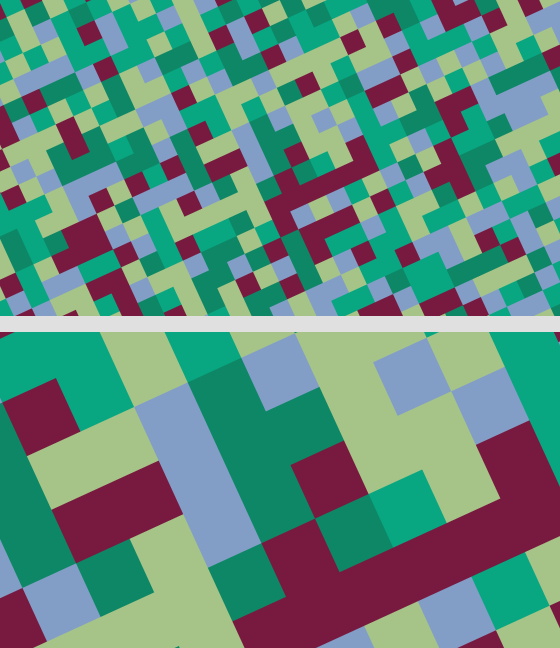
Top, the full canvas; bottom, a detail of the centre.
Write a Shadertoy shader that draws this background.

```glsl
// A tilted mosaic of flat square cells in five colours.
// Each cell of a rotated grid draws its colour independently from a hash,
// so equal neighbours merge into bars and corners; edges are box filtered.

const float CELL = 0.0622;                  // cell side, in canvas heights
const float TILT = 0.43;                    // grid rotation, radians
const vec2 GRID_ORIGIN = vec2(-0.128, 0.031); // one grid corner, from the centre
const uint SEED = 37u;

const vec3 TEAL   = vec3(0.030, 0.650, 0.505);
const vec3 FOREST = vec3(0.050, 0.530, 0.395);
const vec3 SAGE   = vec3(0.650, 0.770, 0.530);
const vec3 BLUE   = vec3(0.510, 0.620, 0.780);
const vec3 WINE   = vec3(0.470, 0.100, 0.250);

// Upper bounds of the cumulative shares; WINE takes the rest
const float TEAL_TO   = 0.225;
const float FOREST_TO = 0.400;
const float SAGE_TO   = 0.633;
const float BLUE_TO   = 0.828;

// Integer hash of a cell index, uniform in 0..1
float cellHash(vec2 cell) {
    highp uvec2 v = uvec2(ivec2(cell) + 4096);
    highp uint h = v.x * 1597334677u ^ v.y * 3812015801u ^ SEED * 2654435769u;
    h = (h ^ (h >> 16)) * 2146121005u;
    h = (h ^ (h >> 15)) * 2221713035u;
    h ^= h >> 16;
    return float(h >> 8) / 16777216.0;
}

vec3 cellColor(vec2 cell) {
    float pick = cellHash(cell);
    return pick < TEAL_TO   ? TEAL
         : pick < FOREST_TO ? FOREST
         : pick < SAGE_TO   ? SAGE
         : pick < BLUE_TO   ? BLUE
         : WINE;
}

void mainImage(out vec4 fragColor, in vec2 fragCoord) {
    // Centred canvas units, then grid units along the tilted axes
    vec2 p = (fragCoord - 0.5 * iResolution.xy) / iResolution.y - GRID_ORIGIN;
    vec2 axis = vec2(cos(TILT), sin(TILT));
    vec2 grid = vec2(dot(p, axis), dot(p, vec2(-axis.y, axis.x))) / CELL;
    float pixel = 1.0 / (iResolution.y * CELL);

    // Blend the four cells around the nearest corner over one pixel
    vec2 corner = floor(grid + 0.5);
    vec2 cover = clamp((grid - corner) / pixel + 0.5, 0.0, 1.0);
    vec3 lower = mix(cellColor(corner - 1.0), cellColor(corner - vec2(0.0, 1.0)), cover.x);
    vec3 upper = mix(cellColor(corner - vec2(1.0, 0.0)), cellColor(corner), cover.x);

    fragColor = vec4(mix(lower, upper, cover.y), 1.0);
}
```
